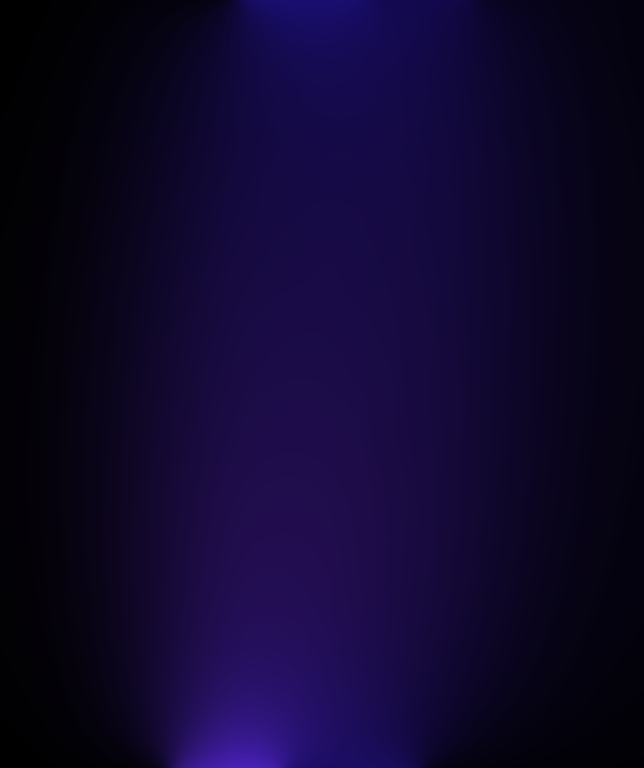
Write a Shadertoy shader that draws this background.

```glsl
// Violet and blue light spilling into darkness from strips on the bottom and top edges.

const float PI = 3.14159265;

// Light strips: start and end along the edge, as fractions of the width
const vec2 VIOLET_SPAN = vec2(0.265, 0.440);
const vec2 INDIGO_SPAN = vec2(0.440, 0.655);
const vec2 BLUE_SPAN   = vec2(0.370, 0.570);
const vec2 NAVY_SPAN   = vec2(0.570, 0.740);
const vec2 DUSK_SPAN   = vec2(0.740, 1.050);

const vec3 VIOLET = vec3(0.300, 0.135, 0.740);
const vec3 INDIGO = vec3(0.095, 0.045, 0.350);
const vec3 BLUE   = vec3(0.085, 0.050, 0.410);
const vec3 NAVY   = vec3(0.055, 0.025, 0.260);
const vec3 DUSK   = vec3(0.020, 0.010, 0.080);

// Broad haze between the two edges
const vec3  HAZE_COLOR  = vec3(0.050, 0.021, 0.105);
const float HAZE_CENTER = 0.47;
const float HAZE_LEAN   = 0.14;
const float HAZE_WIDTH  = 0.25;

// Faint warm tint low in the haze
const vec3 TINT_COLOR  = vec3(0.022, 0.002, 0.008);
const vec2 TINT_CENTER = vec2(0.47, 0.28);
const vec2 TINT_SIZE   = vec2(0.16, 0.14);

const float EDGE_SOFTNESS = 0.012;
const float LEFT_FADE     = 0.40;
const float RIGHT_FADE    = 0.35;
const float RIGHT_DIM     = 0.50;

// Share of the half-plane filled by a strip, seen from a given depth
float stripGlow(float x, float depth, vec2 span) {
    vec2 angles = atan((span - x) / (depth + EDGE_SOFTNESS));
    return (angles.y - angles.x) / PI;
}

float bell(vec2 p) {
    return exp(-0.5 * dot(p, p));
}

void mainImage(out vec4 fragColor, in vec2 fragCoord) {
    vec2 uv = fragCoord / iResolution.xy;
    float aspect = iResolution.y / iResolution.x;
    float fromBottom = uv.y * aspect;
    float fromTop = (1.0 - uv.y) * aspect;

    // Bottom strips
    vec3 color = VIOLET * stripGlow(uv.x, fromBottom, VIOLET_SPAN);
    color += INDIGO * stripGlow(uv.x, fromBottom, INDIGO_SPAN);

    // Top strips
    color += BLUE * stripGlow(uv.x, fromTop, BLUE_SPAN);
    color += NAVY * stripGlow(uv.x, fromTop, NAVY_SPAN);
    color += DUSK * stripGlow(uv.x, fromTop, DUSK_SPAN);

    // Darkness closing in from both sides
    color *= smoothstep(0.0, LEFT_FADE, uv.x);
    color *= mix(1.0, RIGHT_DIM, smoothstep(1.0 - RIGHT_FADE, 1.0, uv.x));

    // Leaning haze, empty at the top and bottom
    float axis = HAZE_CENTER + HAZE_LEAN * (uv.y - 0.5);
    float haze = bell(vec2((uv.x - axis) / HAZE_WIDTH, 0.0));
    color += HAZE_COLOR * haze * sin(PI * uv.y);
    color += TINT_COLOR * bell((uv - TINT_CENTER) / TINT_SIZE);

    fragColor = vec4(color, 1.0);
}
```
